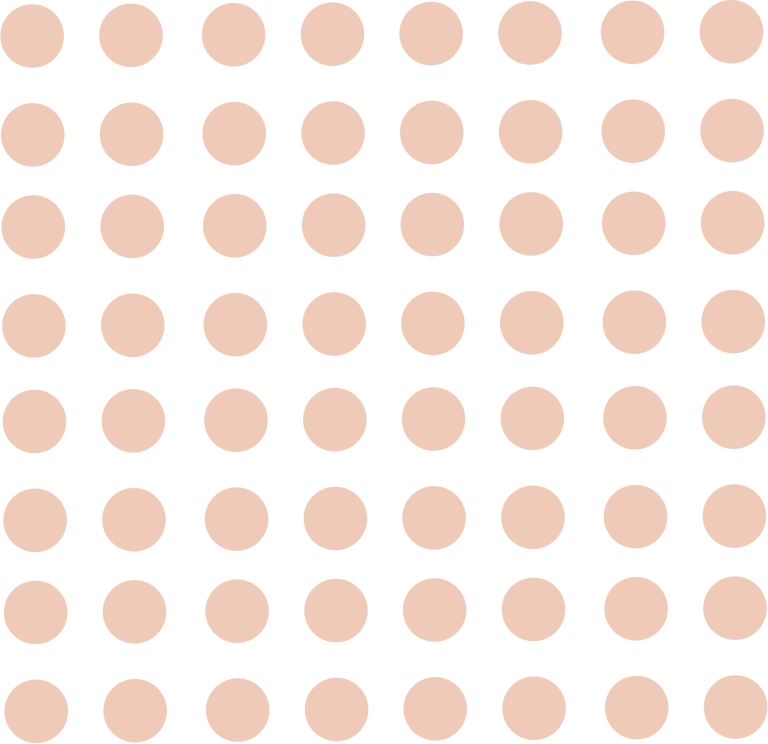
This pattern is drawn by a Shadertoy shader. Its source:

```glsl
const vec3 PAPER = vec3(1.0);
const vec3 BLUSH = vec3(0.938, 0.791, 0.722);

// Small-angle rotation; tilt is the rise per unit of run
vec2 tiltGrid(vec2 p, float tilt) {
    return p + tilt * vec2(-p.y, p.x);
}

// Offset to the nearest dot in blocks made of two pairs per axis
vec2 foldToDot(vec2 p, vec2 blockSize, vec2 pairStep, float dotStep) {
    float margin = 0.5 * dotStep;
    vec2 q = mod(p + margin, blockSize) - margin;
    q -= pairStep * step(pairStep - margin, q);
    return q - dotStep * step(vec2(margin), q);
}

float discCoverage(vec2 p, float radius, float pixel) {
    return 1.0 - smoothstep(-0.75 * pixel, 0.75 * pixel, length(p) - radius);
}

void mainImage(out vec4 fragColor, in vec2 fragCoord) {
    // Height-based units, measured down from the top left
    float pixel = 1.0 / iResolution.y;
    vec2 p = vec2(fragCoord.x, iResolution.y - fragCoord.y) * pixel;

    // Slightly tilted rows with uneven gaps between pairs
    vec2 firstDot = vec2(0.0432, 0.0484);
    vec2 grid = tiltGrid(p - firstDot, 0.0061);
    vec2 cell = foldToDot(grid, vec2(0.5363, 0.5181), vec2(0.2708, 0.2567), 0.1329);

    float disc = discCoverage(cell, 0.0427, pixel);
    fragColor = vec4(mix(PAPER, BLUSH, disc), 1.0);
}
```
